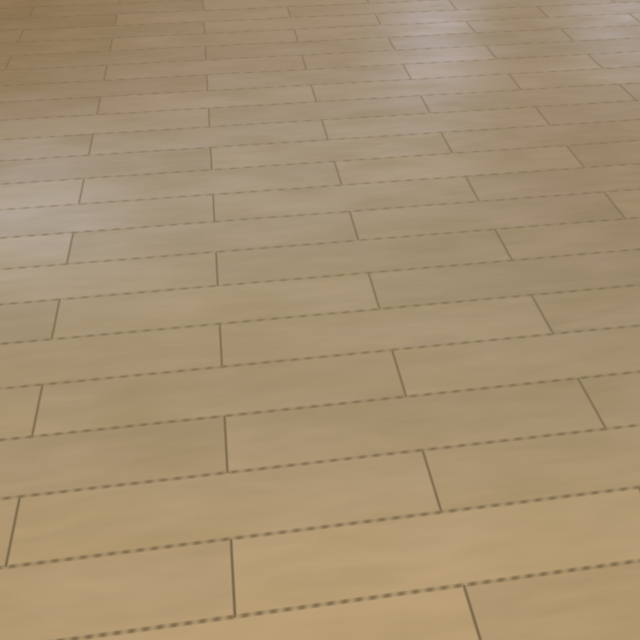
This texture is drawn by a Shadertoy shader. Its source:

```glsl
// Oak plank floor in running bond, seen in perspective with soft window glare.

float hash(vec2 p) {
    return fract(sin(dot(p, vec2(127.1, 311.7))) * 43758.5453);
}

float noise(vec2 p) {
    vec2 i = floor(p), f = fract(p);
    f = f * f * (3.0 - 2.0 * f);
    return mix(mix(hash(i), hash(i + vec2(1, 0)), f.x),
               mix(hash(i + vec2(0, 1)), hash(i + vec2(1, 1)), f.x), f.y);
}

float fbm(vec2 p) {
    float sum = 0.0, amp = 0.5;
    for (int i = 0; i < 4; i++) {
        sum += amp * noise(p);
        p = p * 2.03 + 17.3;
        amp *= 0.5;
    }
    return sum;
}

// Soft elliptical patch of reflected light
float glow(vec2 p, vec2 center, vec2 size) {
    vec2 d = (p - center) / size;
    return exp(-dot(d, d));
}

// Coverage of a line at distance d, given its half width and the pixel size
float line(float d, float halfWidth, float px) {
    return 1.0 - smoothstep(halfWidth - px, halfWidth + px, d);
}

void mainImage(out vec4 fragColor, in vec2 fragCoord) {
    vec2 uv = fragCoord / iResolution.xy;

    // Perspective: canvas to floor, x in plank lengths and y in plank rows
    mat3 floorToCanvas = mat3(0.7682, -0.0312, 0.074,
                              0.0262, -0.0459, 0.0902,
                              0.3672, 0.9635, 1.0);
    vec3 h = inverse(floorToCanvas) * vec3(uv.x, 1.0 - uv.y, 1.0);
    vec2 ground = h.xy / h.z;
    vec2 px = fwidth(ground);

    // Running bond: every other row is shifted by half a plank
    float row = floor(ground.y);
    float along = ground.x - 0.5 * mod(row, 2.0);
    vec2 id = vec2(floor(along), row);
    vec2 cell = vec2(fract(along), fract(ground.y));
    vec2 edge = 0.5 - abs(cell - 0.5);

    // Wood colour: warm and light in front, browner far away
    vec3 wood = mix(vec3(0.71, 0.605, 0.45), vec3(0.635, 0.56, 0.435), smoothstep(0.0, 0.48, uv.y));
    wood = mix(wood, vec3(0.60, 0.515, 0.395), smoothstep(0.5, 0.95, uv.y));
    wood -= vec3(0.045, 0.055, 0.06) * glow(uv, vec2(0.0, 1.0), vec2(0.28, 0.17));
    wood -= vec3(0.02, 0.02, 0.01) * glow(uv, vec2(0.95, 0.62), vec2(0.22, 0.2));

    // Tone per plank, cloudy stain and fine grain that fades with distance
    vec2 seed = 40.0 * vec2(hash(id), hash(id + 7.7));
    float detail = clamp(1.2 - 6.0 * px.y, 0.0, 1.0);
    float stain = fbm(ground * vec2(4.0, 1.6) + seed) - 0.47;
    float warp = 1.5 * noise(ground * vec2(5.0, 1.0) + seed);
    float grain = fbm(vec2(ground.x * 7.0, ground.y * 7.0 + warp) + seed) - 0.47;
    wood *= 1.0 + 0.04 * (hash(id + 3.1) - 0.5) + 0.08 * stain + 0.06 * grain * detail;
    wood.b += 0.03 * stain;

    // Window light lying on the floor
    float glare = 0.95 * glow(uv, vec2(0.68, 0.96), vec2(0.09, 0.13))
                + 0.95 * glow(uv, vec2(0.98, 0.97), vec2(0.11, 0.11))
                + 0.75 * glow(uv, vec2(0.03, 0.67), vec2(0.20, 0.12))
                + 0.45 * glow(uv, vec2(0.46, 0.78), vec2(0.36, 0.20));
    wood += vec3(0.085, 0.12, 0.20) * glare * (0.9 + 0.4 * stain);

    // Long seams are broken into faint dashes; butt joints are solid
    float dash = 0.62 + 0.38 * sin(283.0 * uv.x + 2.4 * floor(ground.y + 0.5));
    float seam = line(edge.y, 0.024, 1.3 * px.y) * dash * mix(0.78, 0.42, uv.y);
    float joint = line(edge.x, 0.003, 1.2 * px.x) * mix(0.88, 0.5, uv.y);
    vec3 col = mix(wood, vec3(0.43, 0.365, 0.265), max(seam, joint));

    fragColor = vec4(col, 1.0);
}
```
